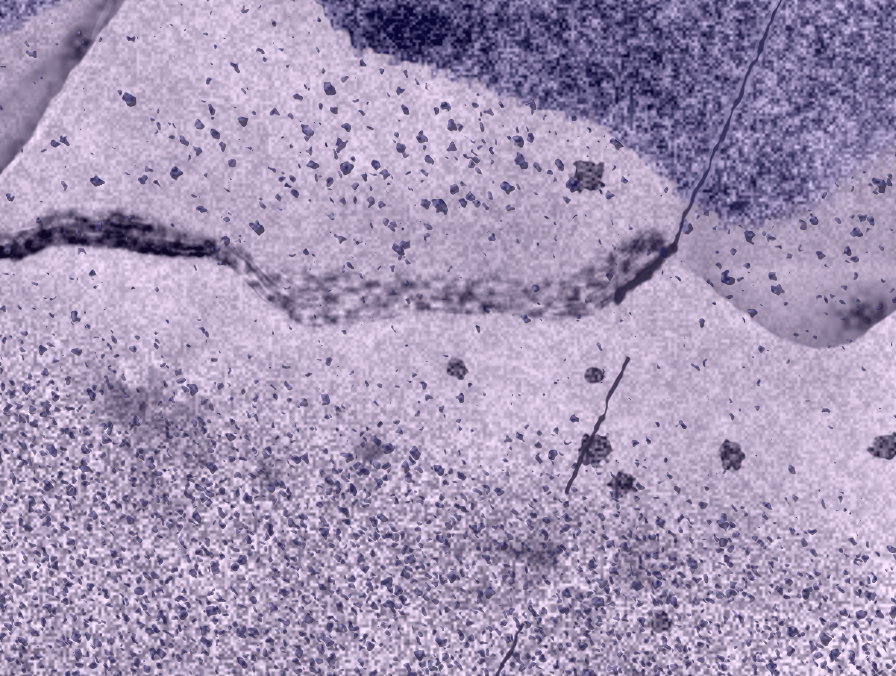
A WebGL 2 fragment shader for this texture:

```glsl
#version 300 es
precision highp float;
// Aerial view of a pale stony hillside with scrub, a ravine and dry stone walls.
uniform vec2 u_resolution;
out vec4 fragColor;

float ramp(float a, float b, float x) {
  float t = clamp((x - a) / (b - a), 0., 1.);
  return t * t * (3. - 2. * t);
}

float hash(vec2 p) {
  vec3 q = fract(p.xyx * vec3(0.1031, 0.103, 0.0973));
  q += dot(q, q.yzx + 33.33);
  return fract((q.x + q.y) * q.z);
}

float noise(vec2 p) {
  vec2 i = floor(p), f = fract(p);
  f *= f * (3. - 2. * f);
  return mix(mix(hash(i), hash(i + vec2(1, 0)), f.x),
    mix(hash(i + vec2(0, 1)), hash(i + 1.), f.x), f.y);
}

float fbm(vec2 p) {
  float sum = 0., amp = 0.53;
  for (int i = 0; i < 4; i++, amp *= 0.5) {
    sum += amp * noise(p);
    p = mat2(1.6, 1.2, -1.2, 1.6) * p + 7.3;
  }
  return sum;
}

// Distance to the line from s.xy to s.zw
float line(vec2 p, vec4 s) {
  vec2 v = s.zw - s.xy, d = p - s.xy;
  return length(d - v * clamp(dot(d, v) / dot(v, v), 0., 1.));
}

// Soft ellipse: centre xy, radii zw
float blob(vec2 p, vec4 e) {
  vec2 d = (p - e.xy) / e.zw;
  return exp(-dot(d, d));
}

// Ragged round shrub
float shrub(vec2 p, float x, float y, float r) {
  return ramp(0.003, -0.003, length(p - vec2(x, y)) - r * (0.65 + 0.6 * noise(p * 120.)));
}

// Random stones: x is the lit body, y the shadow to its lower right
vec2 scatter(vec2 p, float cells, float amount, float size) {
  vec2 g = p * cells, id = floor(g), sum = vec2(0);
  float aa = 0.7 * cells / u_resolution.y;
  for (int k = 0; k < 9; k++) {
    vec2 c = id + vec2(k % 3 - 1, k / 3 - 1);
    vec2 d = g - c - vec2(hash(c + cells), hash(c + 71.));
    float r = size * (0.45 + 0.55 * hash(c + 19.)) * ramp(0., 0.08, amount - hash(c + 43.));
    vec2 dist = vec2(length(d), length(d - vec2(0.6, -0.7) * r));
    sum = max(sum, step(0.01, r) * smoothstep(r + aa, r - aa, dist));
  }
  return sum;
}

// Outlines of the land, as heights along x
float cliffFoot(float x) {
  return 0.612 + 0.022 * ramp(0., 0.1, x) - 0.015 * ramp(0.12, 0.3, x) - 0.1 * ramp(0.3, 0.46, x)
    + 0.017 * ramp(0.5, 0.62, x) - 0.008 * ramp(0.7, 0.86, x) + 0.09 * ramp(0.86, 1., x);
}
float cliffBrow(float x) {
  return 0.652 + 0.034 * ramp(0., 0.09, x) - 0.04 * ramp(0.17, 0.34, x)
    - 0.05 * ramp(0.33, 0.42, x) - 0.008 * ramp(0.45, 0.7, x) + 0.08 * ramp(0.8, 1., x);
}
float forestEdge(float x) {
  return 1.03 - 0.1 * ramp(0.43, 0.53, x) - 0.34 * clamp(x - 0.53, 0., 0.37)
    - 0.135 * ramp(0.88, 1.08, x) + 0.08 * ramp(1.17, 1.34, x);
}

void main() {
  vec2 p = gl_FragCoord.xy / u_resolution * vec2(1.3264, 1);
  float grain = noise(p * 230.) - 0.5, clump = noise(p * 95.) - 0.5, broad = fbm(p * 9.) - 0.5;
  float rough = 0.5 + clump + 0.6 * grain;
  vec2 q = p + 0.014 * vec2(fbm(p * 28.) - 0.5, fbm(p * 28. + 50.) - 0.5);
  float h = q.y - cliffFoot(q.x), below = ramp(0., -0.02, h);
  float stony = below * ramp(-0.02, 0.24, 0.6 - 0.25 * p.x - p.y);

  // Bare ground, paler on the ravine bank and in the lower right corner
  float light = 0.92 + (0.26 + 0.5 * stony) * grain + 0.14 * clump + 0.22 * broad - 0.1 * stony;
  light += 0.15 * blob(p, vec4(1.33, 0, 0.16, 0.16)) + 0.07 * below * ramp(-0.06, 0., h);
  light -= 0.1 * blob(p, vec4(0.65, 0.66, 0.4, 0.1)) * (1. - below);
  float patches = blob(p, vec4(0.22, 0.41, 0.08, 0.06)) + blob(p, vec4(0.34, 0.28, 0.12, 0.05))
    + blob(p, vec4(0.55, 0.32, 0.03, 0.03)) + blob(p, vec4(0.82, 0.16, 0.15, 0.05));
  light -= 0.75 * patches * ramp(0.35, 0.6, fbm(p * 20.)) * (0.3 + 0.7 * rough);

  // Ravine wall with layered rock
  float wall = ramp(1., 0.97, q.x) * ramp(-0.003, 0.004, h) * ramp(0.012, -0.012, q.y - cliffBrow(q.x));
  float west = ramp(0.36, 0.31, q.x), strata = noise(vec2(p.x * 28., h * 190.)) - 0.3;
  light -= wall * (0.19 + 0.27 * west + 0.2 * ramp(0.88, 0.95, q.x) + (0.3 + 0.2 * west) * strata - 0.5 * clump);
  light -= 0.25 * west * ramp(0.018, 0.006, abs(h - 0.012));

  // Eastern gully
  float rise = q.y - 0.612 + 0.124 * ramp(0.97, 1.2, q.x) - 0.06 * ramp(1.24, 1.35, q.x);
  float gully = ramp(0.98, 1.05, q.x) * ramp(-0.003, 0.004, rise);
  light -= gully * (0.07 + 0.15 * exp(-rise * 35.) + 0.2 * ramp(0.25, 0., rise) * rough
    + 0.5 * blob(p, vec4(1.29, 0.535, 0.07, 0.035)) * (0.4 + rough));

  // North-west gullies
  float track = min(line(q, vec4(0.164, 1, 0.115, 0.88)), line(q, vec4(0.115, 0.88, 0, 0.735)));
  light -= ramp(0., 0.01, q.y - 0.735 - 1.4 * q.x) * (0.1 + 0.45 * exp(-track * track * 900.) * (0.4 + rough));
  light -= 0.35 * ramp(0.03, 0., line(q, vec4(0, 0.84, 0.12, 0.94))) * rough;
  light += 0.14 * ramp(0.007, 0.002, track);

  // Woodland, thinner to the east
  float edge = q.y - forestEdge(q.x), east = ramp(1.1, 1.3, p.x) * ramp(0.2, 0., edge);
  float wood = max(ramp(-0.01, 0.01, q.y - 0.945 - 0.6 * q.x), ramp(-0.008, 0.012 + 0.06 * east, edge + 0.03 * clump));
  float canopy = 0.44 + 0.5 * clump + 0.65 * grain + 0.3 * broad + 0.1 * ramp(1., 1.35, p.x);
  canopy -= 0.35 * blob(p, vec4(0.6, 0.95, 0.11, 0.05));
  light = mix(light, canopy, wood * (1. - 0.35 * east));

  // Stones and bushes in three sizes
  float open = 1. - wood, slope = min(1., 1.3 * blob(p, vec4(0.58, 0.76, 0.35, 0.12))) * (1. - below) + 0.7 * gully;
  vec2 s = p + 0.008 * vec2(noise(p * 130.), noise(p * 130. + 9.));
  vec2 stones = 0.7 * scatter(s, 85., open * (0.07 + 0.45 * stony + 0.1 * slope), 0.34);
  stones = max(stones, 0.8 * scatter(s, 46., open * (0.06 + 0.3 * stony + 0.2 * slope), 0.27));
  stones = max(stones, 0.9 * scatter(s, 26., open * (0.06 + 0.38 * slope), 0.22));
  light = mix(mix(light, 0.08, stones.y * 0.85), 0.33 + 0.6 * grain, stones.x);

  // Larger shrubs
  float big = shrub(p, 0.676, 0.453, 0.016) + shrub(p, 1.082, 0.325, 0.021) + shrub(p, 1.31, 0.341, 0.022)
    + shrub(p, 0.922, 0.282, 0.019) + shrub(p, 0.873, 0.74, 0.025) + shrub(p, 0.88, 0.335, 0.026)
    + shrub(p, 0.98, 0.078, 0.015) + shrub(p, 0.88, 0.446, 0.013);
  light = mix(light, 0.25 + 0.7 * grain, min(big, 1.) * 0.9);

  // Dry stone walls: the upper one has a pale crest and ends in a dark cleft
  float upper = min(line(q, vec4(1.156, 1, 1.081, 0.827)), line(q, vec4(1.081, 0.827, 0.995, 0.633)));
  float lower = min(line(q, vec4(0.931, 0.467, 0.839, 0.273)), line(q, vec4(0.775, 0.074, 0.735, 0)));
  light = mix(light, 0.7, 0.5 * ramp(0.006, 0.003, abs(upper - 0.004)));
  light = mix(light, 0.08, 0.85 * ramp(0.004, 0.001, min(upper, lower) + 0.003 * clump));
  light = mix(light, 0.05, 0.9 * ramp(0.011, 0.004, line(q, vec4(0.995, 0.633, 0.915, 0.558)) + 0.006 * clump));

  // Violet tones, bluer on vegetation
  vec3 colour = mix(vec3(0.13, 0.1, 0.22), vec3(0.84, 0.77, 0.88), clamp(light, -0.1, 1.2));
  colour += vec3(-0.03, -0.01, 0.07) * max(wood * 0.7, stones.x);
  fragColor = vec4(colour, 1);
}
```
